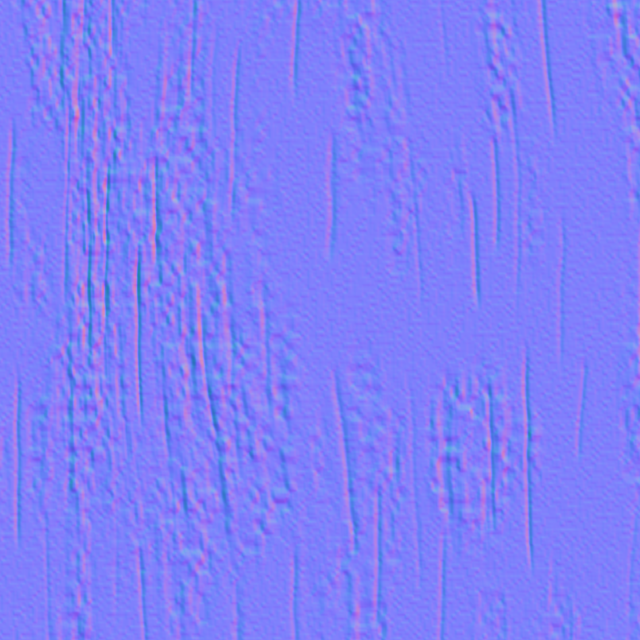
This texture map is drawn by a WebGL 1 fragment shader. Its source:

```glsl
precision highp float;
// Tangent-space normal map of a weathered, vertically brushed surface.
// A height field of streaks, rough grain and long tapered grooves is
// masked into worn patches, then differentiated into a normal colour.

uniform vec2 u_resolution;

const vec2  PATCH_SCALE   = vec2(14.0, 3.0);   // worn patches per canvas
const vec2  STREAK_SCALE  = vec2(76.0, 7.0);
const vec2  GRAIN_SCALE   = vec2(95.0, 62.0);
const float FINE_SCALE    = 165.0;
const vec2  GROOVE_GRID   = vec2(22.0, 2.4);
const float STREAK_HEIGHT = 0.0042;
const float GRAIN_HEIGHT  = 0.0033;
const float FINE_HEIGHT   = 0.00055;
const float GROOVE_DEPTH  = 0.0019;
const float GROOVE_WIDTH  = 0.0045;
const float GROOVE_CHANCE = 0.55;
const float GROOVE_TILT   = 0.1;
const float WARP          = 0.07;              // sideways drift of the brushing
const float SAMPLE_STEP   = 0.0022;            // also sets the softness
const float BLUE_LEVEL    = 0.987;
const float BLUE_FALLOFF  = 0.55;

float hash(vec2 p) {
  return fract(sin(dot(p, vec2(127.1, 311.7))) * 43758.5453);
}

vec2 fade(vec2 f) {
  return f * f * f * (f * (f * 6.0 - 15.0) + 10.0);
}

float noise(vec2 p) {
  vec2 i = floor(p);
  vec2 f = fade(fract(p));
  float low = mix(hash(i), hash(i + vec2(1.0, 0.0)), f.x);
  float high = mix(hash(i + vec2(0.0, 1.0)), hash(i + vec2(1.0, 1.0)), f.x);
  return mix(low, high, f.y);
}

// One column of noise, shifted along y so that streak ends never line up
float strand(float column, float y) {
  y += 17.0 * hash(vec2(column, 3.7));
  float i = floor(y);
  float f = smoothstep(0.0, 1.0, y - i);
  return mix(hash(vec2(column, i + 40.0)), hash(vec2(column, i + 41.0)), f);
}

float streaks(vec2 p) {
  float column = floor(p.x);
  return mix(strand(column, p.y), strand(column + 1.0, p.y), fade(fract(p)).x);
}

float spot(vec2 p, vec2 center, vec2 radius) {
  vec2 d = (p - center) / radius;
  return exp(-dot(d, d));
}

// Roughness: 0 on smooth areas, 1 inside worn patches
float wornMask(vec2 p) {
  float patches = 0.6 * noise(p * PATCH_SCALE) + 0.4 * noise(p * PATCH_SCALE * 2.3 + 9.0);
  float calm = spot(p, vec2(0.44, 0.78), vec2(0.07, 0.26))
             + spot(p, vec2(0.86, 0.60), vec2(0.045, 0.50))
             + spot(p, vec2(0.72, 0.50), vec2(0.16, 0.08))
             + spot(p, vec2(0.93, 0.17), vec2(0.09, 0.11));
  return smoothstep(0.28, 0.66, patches - 0.4 * calm);
}

// Long slanted scratches, one per grid cell, with tapered ends
float grooves(vec2 p) {
  float depth = 0.0;
  float home = floor(p.x * GROOVE_GRID.x);
  for (int k = -1; k <= 1; k++) {
    float column = home + float(k);
    float y = p.y * GROOVE_GRID.y + 5.0 * hash(vec2(column, 8.3));
    vec2 cell = vec2(column, floor(y));
    float along = fract(y) - 0.5;
    float pick = hash(cell + 21.0);
    float halfLength = mix(0.22, 0.48, hash(cell + 33.0));
    float tilt = GROOVE_TILT * (hash(cell + 47.0) - 0.5);
    float x = (column + 0.2 + 0.6 * hash(cell + 59.0)) / GROOVE_GRID.x;
    float d = (p.x - x - tilt * along / GROOVE_GRID.y) / GROOVE_WIDTH;
    float taper = 1.0 - smoothstep(halfLength * 0.6, halfLength, abs(along));
    float strength = step(pick, GROOVE_CHANCE) * (0.4 + pick / GROOVE_CHANCE);
    depth += strength * taper * exp(-d * d);
  }
  return depth;
}

float height(vec2 p) {
  float worn = wornMask(p);
  vec2 q = p + vec2(WARP * noise(p * vec2(3.0, 1.7) + 4.0), 0.0);
  q.x += 0.004 * noise(p * vec2(22.0, 18.0));
  float rough = STREAK_HEIGHT * (streaks(q * STREAK_SCALE) - 0.5)
              + GRAIN_HEIGHT * (noise(q * GRAIN_SCALE + 13.0) - 0.5);
  return worn * rough + FINE_HEIGHT * noise(p * FINE_SCALE + 31.0)
       - GROOVE_DEPTH * grooves(q);
}

void main() {
  vec2 p = gl_FragCoord.xy / u_resolution;

  // Central differences give the surface slope
  vec2 e = vec2(0.5 * SAMPLE_STEP, 0.0);
  vec2 slope = vec2(height(p + e.xy) - height(p - e.xy),
                    height(p + e.yx) - height(p - e.yx)) / SAMPLE_STEP;
  vec3 normal = normalize(vec3(-slope, 1.0));

  // Pack the normal, with blue dimming on steep flanks
  float blue = BLUE_LEVEL - BLUE_FALLOFF * dot(normal.xy, normal.xy);
  gl_FragColor = vec4(0.5 + 0.5 * normal.xy, blue, 1.0);
}
```
